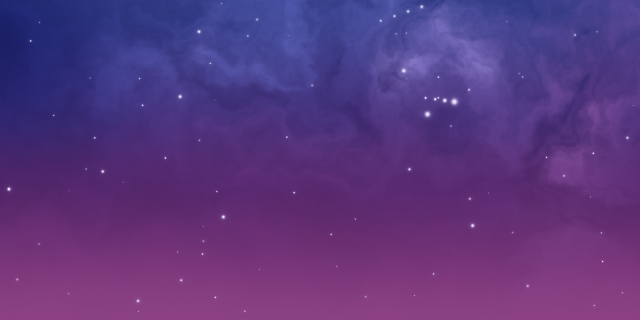
Write a WebGL 2 fragment shader that draws this background.

```glsl
#version 300 es
precision highp float;
// Twilight nebula: indigo to magenta sky with wispy lavender clouds and glowing stars.

uniform vec2 u_resolution;
out vec4 fragColor;

// Sky colours, from the bottom to the top
const vec3 MAGENTA = vec3(0.545, 0.255, 0.515);
const vec3 PLUM    = vec3(0.435, 0.190, 0.455);
const vec3 VIOLET  = vec3(0.325, 0.150, 0.420);
const vec3 INDIGO  = vec3(0.235, 0.165, 0.455);
const vec3 BLUE    = vec3(0.200, 0.235, 0.540);
const vec3 NIGHT   = vec3(0.085, 0.110, 0.390);
// Cloud and star colours
const vec3 MIST_BLUE   = vec3(0.420, 0.460, 0.790);
const vec3 MIST_LILAC  = vec3(0.600, 0.530, 0.830);
const vec3 MIST_PURPLE = vec3(0.540, 0.330, 0.620);
const vec3 STARLIGHT   = vec3(0.900, 0.860, 1.000);

const float CLOUD_SCALE = 3.2;
const float WARP = 0.13;
const float GRAIN = 0.14;
const int OCTAVES = 6;

// Brightest lone stars: position in canvas heights, then radius
const int BRIGHT_COUNT = 8;
const vec3 BRIGHT[BRIGHT_COUNT] = vec3[](
    vec3(0.622, 0.901, 0.0055), vec3(0.563, 0.698, 0.0060),
    vec3(0.028, 0.409, 0.0060), vec3(0.698, 0.322, 0.0060),
    vec3(1.477, 0.295, 0.0060), vec3(0.321, 0.464, 0.0050),
    vec3(1.262, 0.779, 0.0070), vec3(1.336, 0.643, 0.0095));

vec2 hash2(vec2 p) {
    vec3 q = fract(p.xyx * vec3(0.1031, 0.1030, 0.0973));
    q += dot(q, q.yzx + 33.33);
    return fract((q.xx + q.yz) * q.zy);
}

float gradientDot(vec2 cell, vec2 offset) {
    float angle = 6.2832 * hash2(cell + 57.0).x;
    return dot(vec2(cos(angle), sin(angle)), offset);
}

float gradientNoise(vec2 p) {
    vec2 i = floor(p), f = fract(p);
    vec2 u = f * f * f * (f * (f * 6.0 - 15.0) + 10.0);
    vec2 e = vec2(1.0, 0.0);
    return mix(mix(gradientDot(i, f), gradientDot(i + e, f - e), u.x),
               mix(gradientDot(i + e.yx, f - e.yx), gradientDot(i + 1.0, f - 1.0), u.x), u.y);
}

float fbm(vec2 p) {
    float sum = 0.0, amplitude = 0.7;
    for (int i = 0; i < OCTAVES; i++) {
        sum += amplitude * gradientNoise(p);
        p = mat2(1.6, 1.2, -1.2, 1.6) * p + 7.3;
        amplitude *= 0.53;
    }
    return sum;
}

float blob(vec2 p, vec2 center, vec2 radius) {
    vec2 d = (p - center) / radius;
    return exp(-dot(d, d));
}

float streak(vec2 p, vec2 a, vec2 b, float width) {
    vec2 ab = b - a;
    float d = length(p - a - ab * clamp(dot(p - a, ab) / dot(ab, ab), 0.0, 1.0));
    return exp(-d * d / (width * width));
}

vec3 skyGradient(vec2 p) {
    vec3 sky = mix(MAGENTA, PLUM, smoothstep(0.0, 0.27, p.y));
    sky = mix(sky, VIOLET, smoothstep(0.18, 0.46, p.y));
    sky = mix(sky, INDIGO, smoothstep(0.42, 0.70, p.y));
    sky = mix(sky, BLUE, smoothstep(0.66, 1.0, p.y));
    return mix(sky, NIGHT, 0.85 * blob(p, vec2(-0.05, 0.87), vec2(0.42, 0.27)));
}

float star(vec2 p, vec2 center, float radius) {
    float d = length(p - center) / max(radius, 0.6 / u_resolution.y);
    return exp(-1.6 * d * d) + 0.32 * exp(-1.1 * d);
}

// One jittered star per grid cell, kept with the given chance
float starField(vec2 p, float cellSize, float chance, float radius, float seed) {
    vec2 cell = floor(p / cellSize);
    vec2 center = (cell + 0.2 + 0.6 * hash2(cell + seed)) * cellSize;
    vec2 pick = hash2(cell + seed + 91.0);
    return step(pick.x, chance) * (0.3 + 0.6 * pick.y) * star(p, center, radius * (0.6 + 0.5 * pick.y));
}

void main() {
    vec2 p = gl_FragCoord.xy / u_resolution.y;
    vec2 bend = vec2(fbm(p * 2.7 + 3.0), fbm(p * 2.7 + 19.0));
    vec2 q = p + WARP * bend;
    float wisps = fbm(q * CLOUD_SCALE + bend);
    float texture1 = clamp(0.55 + 1.25 * wisps, 0.0, 1.4);
    vec3 color = skyGradient(p + vec2(0.0, 0.05 * bend.y));

    // Broad mist across the top and down the right side
    float topMist = 0.62 * blob(q, vec2(1.02, 1.03), vec2(0.55, 0.24))
                  + 0.30 * blob(q, vec2(0.62, 0.76), vec2(0.34, 0.15));
    float rightMist = 0.50 * blob(q, vec2(1.88, 0.85), vec2(0.32, 0.30))
                    + 0.42 * streak(q, vec2(1.84, 0.65), vec2(1.72, 0.25), 0.13);
    float midMist = 0.24 * blob(q, vec2(1.12, 0.56), vec2(0.55, 0.13));
    color = mix(color, MIST_BLUE, clamp(topMist * texture1, 0.0, 0.8));
    color = mix(color, MIST_PURPLE, clamp(rightMist * texture1 + midMist * texture1, 0.0, 0.8));

    // Bright core with a ragged left rim, and the filaments around it
    float rim = smoothstep(1.145, 1.185, q.x - 0.25 * (p.y - 0.76) + 0.04 * wisps);
    float glow = 0.62 * rim * blob(p, vec2(1.235, 0.785), vec2(0.10, 0.085))
               + 0.46 * streak(q, vec2(1.39, 1.0), vec2(1.50, 0.79), 0.055)
               + 0.28 * blob(q, vec2(1.40, 0.84), vec2(0.28, 0.20))
               + 0.16 * streak(p, vec2(0.68, 0.97), vec2(0.61, 0.78), 0.025);
    color = mix(color, MIST_LILAC, clamp(glow * texture1, 0.0, 0.85));
    color *= 1.0 + GRAIN * wisps * smoothstep(-0.1, 0.6, p.y);

    // Scattered stars, lone bright stars and two small chains
    float light = starField(p, 0.17, 0.42, 0.0048, 11.0) + starField(p, 0.12, 0.32, 0.0030, 43.0);
    for (int i = 0; i < BRIGHT_COUNT; i++) light += star(p, BRIGHT[i].xy, BRIGHT[i].z);
    for (int i = 0; i < 4; i++) {
        float t = float(i) / 3.0;
        light += star(p, mix(vec2(1.330, 0.694), vec2(1.420, 0.682), t), mix(0.004, 0.011, t * t));
        light += 0.8 * star(p, mix(vec2(1.190, 0.935), vec2(1.318, 0.979), t), mix(0.004, 0.006, t));
    }
    color = mix(color, STARLIGHT, clamp(light, 0.0, 1.0));
    fragColor = vec4(color, 1.0);
}
```
